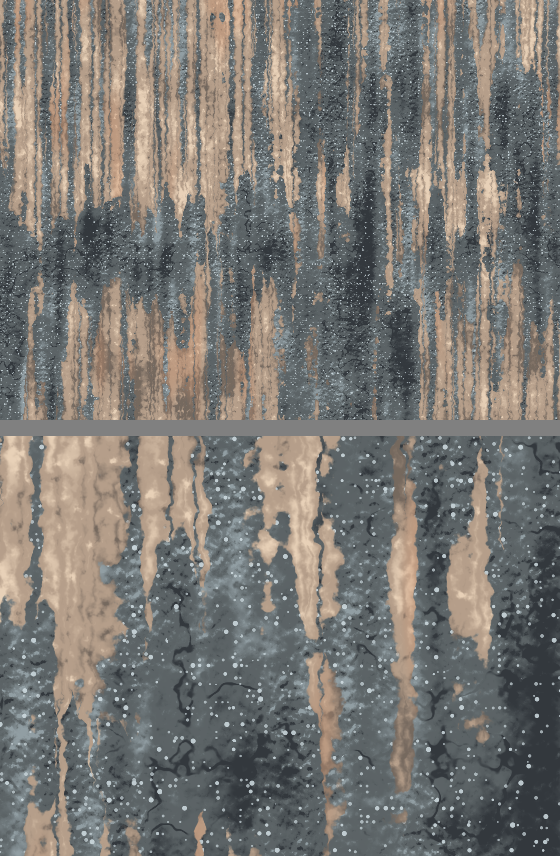
Top: the whole. Bottom: its middle third, enlarged.
Reproduce this texture procedurally as a WebGL 2 fragment shader.

```glsl
#version 300 es
precision highp float;
// Weathered rusty metal covered by running tar. Stretched gradient noise and
// looped drips form the tar, soft ellipses gather it into heavy masses, and
// patchy lit grain, crevices and glints give it a gritty, wet surface.

uniform vec2 u_resolution;
out vec4 fragColor;

const vec3 TAR_DARK = vec3(0.20, 0.22, 0.24);
const vec3 TAR_MID = vec3(0.36, 0.39, 0.40);
const vec3 TAR_LIGHT = vec3(0.57, 0.62, 0.64);
const vec3 RUST_DARK = vec3(0.46, 0.41, 0.37);
const vec3 RUST_MID = vec3(0.71, 0.62, 0.54);
const vec3 RUST_PALE = vec3(0.91, 0.82, 0.72);
const vec3 RUST_ORANGE = vec3(0.78, 0.57, 0.44);

vec2 hash2(vec2 p) {
  vec3 q = fract(p.xyx * vec3(0.1031, 0.1030, 0.0973));
  q += dot(q, q.yzx + 33.33);
  return fract((q.xx + q.yz) * q.zy);
}

float cornerSlope(vec2 cell, vec2 offset) {
  float angle = 6.2832 * hash2(cell).x;
  return dot(vec2(cos(angle), sin(angle)), offset);
}

// Gradient noise, roughly -0.7 to 0.7
float noise(vec2 p) {
  vec2 i = floor(p), f = fract(p), e = vec2(1.0, 0.0);
  vec2 u = f * f * f * (f * (f * 6.0 - 15.0) + 10.0);
  float low = mix(cornerSlope(i, f), cornerSlope(i + e, f - e), u.x);
  float high = mix(cornerSlope(i + e.yx, f - e.yx), cornerSlope(i + 1.0, f - 1.0), u.x);
  return mix(low, high, u.y);
}

float fbm(vec2 p) {
  float sum = 0.0, amplitude = 1.0;
  for (int i = 0; i < 4; i++) {
    sum += amplitude * noise(p);
    p = mat2(1.6, 1.2, -1.2, 1.6) * p + 7.7;
    amplitude *= 0.5;
  }
  return sum;
}

// Soft ellipse: 1 at the centre, 0 on the rim
float mass(vec2 p, vec2 center, vec2 radius) {
  return 1.0 - length((p - center) / radius);
}

float heavyMasses(vec2 p) {
  p += 0.07 * vec2(noise(p * 7.0), noise(p * 7.0 + 31.0));
  float m = mass(p, vec2(0.00, 0.22), vec2(0.11, 0.30));
  m = max(m, mass(p, vec2(0.20, 0.40), vec2(0.28, 0.09)));
  m = max(m, mass(p, vec2(0.58, 0.42), vec2(0.11, 0.17)));
  m = max(m, mass(p, vec2(0.84, 0.45), vec2(0.15, 0.85)));
  m = max(m, mass(p, vec2(1.26, 0.62), vec2(0.19, 0.20)));
  m = max(m, mass(p, vec2(1.20, 0.40), vec2(0.20, 0.12)));
  return clamp(m, -0.7, 0.6);
}

// Signed distance to one layer of wandering runs, positive inside
float drips(vec2 p, float columns, float halfWidth, float seed) {
  float x = p.x * columns, best = -1.0;
  for (int k = -1; k <= 1; k++) {
    float id = floor(x) + float(k);
    vec2 shape = hash2(vec2(id, seed)), span = hash2(vec2(id, seed + 19.0));
    float center = id + 0.5 + 0.7 * (shape.x - 0.5);
    center += 0.25 * noise(vec2(id * 7.3 + seed, p.y * 5.0));
    float top = span.x < 0.68 ? 1.15 : 0.48;
    float end = top - 0.3 - 0.65 * span.y;
    float taper = smoothstep(end, end + 0.12, p.y) * (1.0 - smoothstep(top - 0.05, top, p.y));
    float width = halfWidth * (0.4 + shape.y) * (1.0 + 0.8 * noise(vec2(id * 3.1, p.y * 9.0)));
    best = max(best, width * taper - abs(x - center) - 0.04 * (1.0 - taper));
  }
  return best / columns;
}

// Three shade ramp, t from 0 to 1
vec3 ramp(vec3 dark, vec3 mid, vec3 light, float t) {
  vec3 c = mix(dark, mid, smoothstep(0.0, 0.45, t));
  return mix(c, light, smoothstep(0.5, 0.95, t));
}

// Weakens small values and keeps peaks, so that detail becomes sparse
float peaks(float v) {
  return v * abs(v);
}

vec3 rust(vec2 p, float stain) {
  float blotch = fbm(p * vec2(10.0, 6.0) + 3.0);
  float streak = noise(vec2(p.x * 30.0, p.y * 3.0));
  float speckle = fbm(p * 75.0);
  float t = 0.63 + 0.60 * blotch + 0.20 * streak + 0.80 * peaks(speckle) - 0.34 * stain;
  t -= 0.16 * smoothstep(0.45, 0.15, p.y);
  vec3 c = ramp(RUST_DARK, RUST_MID, RUST_PALE, t);
  return mix(c, RUST_ORANGE, 0.4 * smoothstep(0.15, 0.45, noise(p * vec2(16.0, 3.5) + 50.0)));
}

// Round wet glints, gathered in patches
float glints(vec2 p, float scale, float share, float px) {
  vec2 g = p * scale, h = hash2(floor(g) + 71.0);
  float radius = 0.14 + 0.18 * h.y, soft = 0.45 * scale * px;
  float spot = 1.0 - smoothstep(radius - soft, radius + soft, length(fract(g) - 0.3 - 0.4 * h.yx));
  return spot * step(1.0 - share * (1.0 + 2.0 * noise(p * 14.0)), h.x);
}

vec3 tar(vec2 p, float thickness, float px) {
  vec2 light = vec2(-0.0008, 0.0032);
  float relief = fbm(p * 125.0) - fbm((p + light) * 125.0);
  float lumps = fbm(p * 30.0) - fbm((p + 2.0 * light) * 30.0);
  float run = noise(vec2(p.x * 45.0, p.y * 3.5));
  float rough = mix(0.4, 1.5, smoothstep(-0.3, 0.4, fbm(p * vec2(12.0, 6.0) + 90.0)));
  float t = 0.56 + 0.75 * rough * peaks(relief) + 0.28 * lumps + 0.38 * run;
  t += 0.36 * fbm(p * vec2(11.0, 5.0)) - 0.22 * thickness;
  float crevice = 1.0 - smoothstep(0.0, 0.07, abs(fbm(p * 17.0 + 5.0)));
  t -= 0.45 * crevice * smoothstep(0.2, 0.9, thickness);
  vec3 c = ramp(TAR_DARK, TAR_MID, TAR_LIGHT, t);
  float shine = max(glints(p, 150.0, 0.08, px), 0.8 * glints(p + 3.0, 210.0, 0.11, px));
  return mix(c, vec3(0.82, 0.87, 0.89), 0.85 * shine);
}

void main() {
  vec2 p = gl_FragCoord.xy / u_resolution.y;
  float px = 1.0 / u_resolution.y;
  // Coverage: stretched streaks, ragged edges and heavy masses
  float masses = heavyMasses(p);
  float cover = 0.9 * noise(vec2(p.x * 21.0, p.y * 1.7)) + 0.5 * noise(vec2(p.x * 52.0, p.y * 3.0));
  cover += 0.28 * fbm(p * 13.0) + 0.17 * fbm(p * 65.0) + 0.52 * masses - 0.09;
  cover += 0.15 * smoothstep(0.58, 0.35, p.y);
  vec2 ragged = p + vec2(0.006 * fbm(p * 60.0), 0.0);
  float runs = max(drips(ragged, 15.0, 0.14, 3.0), drips(ragged, 26.0, 0.11, 11.0));
  runs = max(runs, drips(ragged, 44.0, 0.08, 27.0));
  float coat = max(smoothstep(-0.03, 0.03, cover), smoothstep(-px, px, runs));
  float stain = max(smoothstep(-0.26, 0.03, cover), smoothstep(-0.007, 0.0, runs));
  float thickness = smoothstep(0.1, 0.7, cover) + 0.5 * smoothstep(0.1, 0.5, masses);
  fragColor = vec4(mix(rust(p, stain), tar(p, thickness, px), coat), 1.0);
}
```
